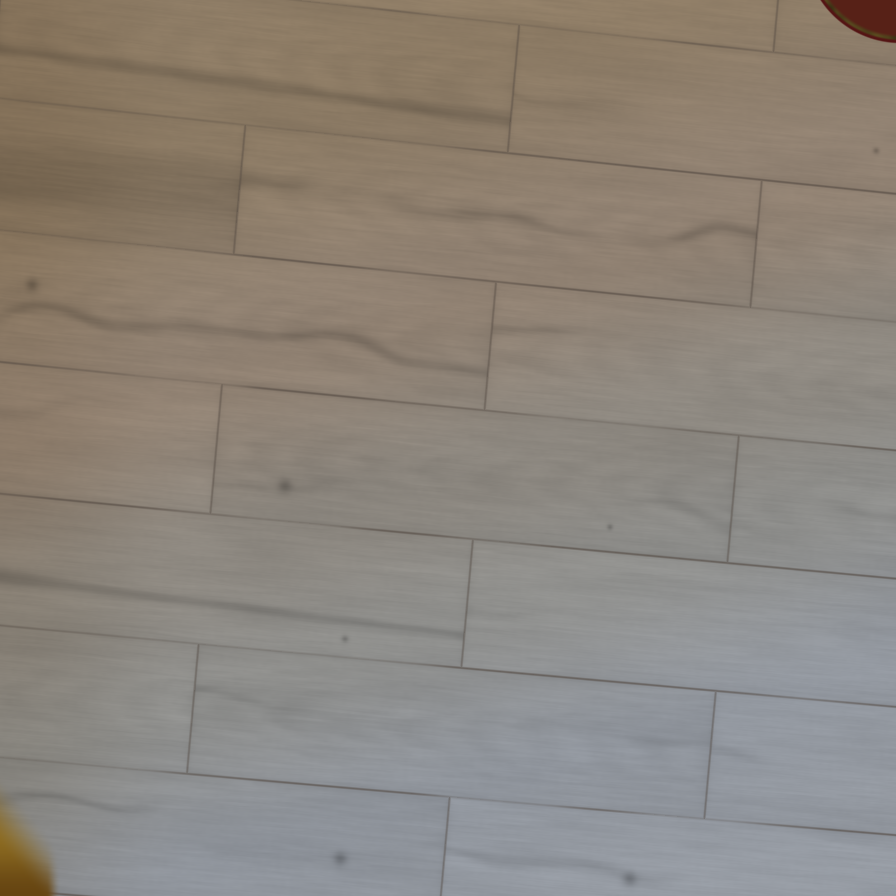
A WebGL 1 fragment shader for this texture:

```glsl
precision highp float;
// Pale wooden floor: long planks in running bond, slightly tilted and skewed.
// Stretched value noise gives grain, veins and knots; a diagonal light shifts
// the wood from warm beige to cool grey. Two objects peek in at the corners.

uniform vec2 u_resolution;

#define ROW_HEIGHT 0.145
#define PLANK_LENGTH 0.582
#define ROW_START 0.021
#define BOND_SHIFT 0.492
#define JOINT_LEAN 0.09
#define SEAM_HALF_WIDTH 0.0011
#define SEAM_DEPTH 0.62
#define GRAIN_DEPTH 0.075
#define VEIN_DEPTH 0.13
#define TONE_SPREAD 0.045

float hash(vec2 p) {
  return fract(sin(dot(p, vec2(127.1, 311.7))) * 43758.5453);
}

float noise(vec2 p) {
  vec2 i = floor(p), f = fract(p);
  f = f * f * (3.0 - 2.0 * f);
  return mix(mix(hash(i), hash(i + vec2(1.0, 0.0)), f.x),
             mix(hash(i + vec2(0.0, 1.0)), hash(i + vec2(1.0, 1.0)), f.x), f.y);
}

float fbm(vec2 p) {
  float sum = 0.0, amp = 0.5;
  for (int i = 0; i < 4; i++) {
    sum += amp * noise(p);
    p = p * 2.03 + 17.3;
    amp *= 0.5;
  }
  return sum;
}

// Lit wood colour, from warm (t = 0) to cool (t = 1).
vec3 woodColor(float t) {
  vec3 c = mix(vec3(0.56, 0.49, 0.40), vec3(0.57, 0.51, 0.45), smoothstep(0.05, 0.33, t));
  c = mix(c, vec3(0.55, 0.53, 0.50), smoothstep(0.33, 0.55, t));
  c = mix(c, vec3(0.56, 0.56, 0.55), smoothstep(0.53, 0.71, t));
  return mix(c, vec3(0.57, 0.59, 0.62), smoothstep(0.68, 0.90, t));
}

// Relative darkening by grain, veins and knots; q is the place in the plank, 0 to 1.
float woodFigure(vec2 q, vec2 id) {
  float seed = hash(id + 3.7);
  vec2 g = q + 31.0 * vec2(seed, hash(id + 9.1));
  float broad = fbm(g * vec2(4.0, 6.0));
  float fine = fbm(g * vec2(12.0, 48.0) + broad * 2.0);
  float dark = GRAIN_DEPTH * ((broad - 0.47) * 1.3 + (fine - 0.47));

  // One long vein: slanted on every fourth row's near plank, wavy elsewhere.
  float slanted = step(mod(id.x, 4.0), 0.5) * step(abs(id.y), 0.5);
  float wave = 0.28 + 0.38 * seed + 0.26 * (noise(g * vec2(7.0, 1.0)) - 0.5);
  float offset = q.y - mix(wave, 0.62 + 0.13 * q.x, slanted);
  float width = mix(0.025, 0.07, noise(g * vec2(5.0, 2.0)));
  float strength = max(slanted, smoothstep(0.35, 0.8, noise(g * vec2(4.0, 0.7) + 5.0)));
  dark += VEIN_DEPTH * strength * exp(-offset * offset / (width * width));

  // Faint arched growth rings on some planks.
  float arch = q.x * 55.0 - 90.0 * (q.y - 0.5) * (q.y - 0.5) + 7.0 * broad;
  float ringZone = exp(-18.0 * (q.y - 0.5) * (q.y - 0.5)) * step(0.55, hash(id + 6.3));
  dark += 0.014 * ringZone * sin(arch);

  // Small scattered knots.
  for (int i = 0; i < 2; i++) {
    vec2 k = id + float(i) * 13.0;
    vec2 place = 0.1 + 0.8 * vec2(hash(k + 1.3), hash(k + 2.9));
    vec2 d = (q - place) * vec2(PLANK_LENGTH, ROW_HEIGHT);
    float size = mix(0.003, 0.008, hash(k + 4.4));
    dark += 0.2 * step(0.6, hash(k + 5.8)) * exp(-dot(d, d) / (size * size));
  }
  return dark;
}

void main() {
  vec2 p = gl_FragCoord.xy / u_resolution;
  p.y = 1.0 - p.y;
  float px = 1.0 / min(u_resolution.x, u_resolution.y);

  // Plank layout: the tilt eases slightly towards the bottom.
  float tilt = 0.111 - 0.027 * p.y;
  float v = (p.y - ROW_START - tilt * (p.x - 0.521)) / ROW_HEIGHT;
  float row = floor(v);
  float u = (p.x + JOINT_LEAN * p.y) / PLANK_LENGTH - BOND_SHIFT * mod(row, 2.0);
  vec2 id = vec2(row, floor(u));
  vec2 q = fract(vec2(u, v));

  // Light and wood.
  vec3 color = woodColor(p.y + 0.3 * (p.x - 0.5));
  float tone = TONE_SPREAD * (hash(id) - 0.5);
  float stained = step(abs(row - 1.0) + abs(id.y + 1.0), 0.5);
  tone -= stained * (0.06 + 0.09 * smoothstep(0.2, 0.5, q.y) * smoothstep(0.95, 0.6, q.y));
  color *= 1.0 + tone - woodFigure(q, id);
  color *= mix(vec3(0.95, 0.93, 0.90), vec3(1.0), smoothstep(0.0, 0.22, p.x));
  color *= 1.0 + 0.012 * (noise(p * 190.0) - 0.5);

  // Seams, worn unevenly along the rows, with a soft shade beside them.
  vec2 edge = (0.5 - abs(q - 0.5)) * vec2(PLANK_LENGTH, ROW_HEIGHT);
  vec2 seam = 1.0 - smoothstep(SEAM_HALF_WIDTH - px, SEAM_HALF_WIDTH + px, edge);
  float wear = mix(0.3, 1.0, smoothstep(0.25, 0.75, noise(vec2(p.x * 9.0, floor(v + 0.5) * 7.0))));
  float line = max(seam.x * 0.7, seam.y * wear);
  color *= 1.0 - 0.05 * exp(-min(edge.x, edge.y) / 0.004);
  color = mix(color, vec3(0.33, 0.29, 0.26), SEAM_DEPTH * line);

  // Patterned round mat with a red rim, upper right.
  float mat = length(p - vec2(1.005, -0.059)) - 0.107;
  vec3 matColor = mix(vec3(0.20, 0.17, 0.07), vec3(0.38, 0.31, 0.13), noise(p * 95.0));
  matColor = mix(vec3(0.34, 0.13, 0.09), matColor, smoothstep(-0.010, -0.005, mat));
  matColor = mix(matColor, vec3(0.33, 0.08, 0.08), smoothstep(-0.005, -0.002, mat));
  color = mix(color, matColor, 1.0 - smoothstep(-px, px, mat));

  // Blurred ochre cloth, lower left.
  float cloth = smoothstep(-0.035, 0.045, p.y - 0.90 - 1.2 * p.x);
  cloth *= 1.0 - smoothstep(0.052, 0.068, p.x);
  color = mix(color, mix(vec3(0.55, 0.42, 0.13), vec3(0.40, 0.27, 0.07), smoothstep(0.93, 1.0, p.y)), cloth);

  gl_FragColor = vec4(color, 1.0);
}
```
